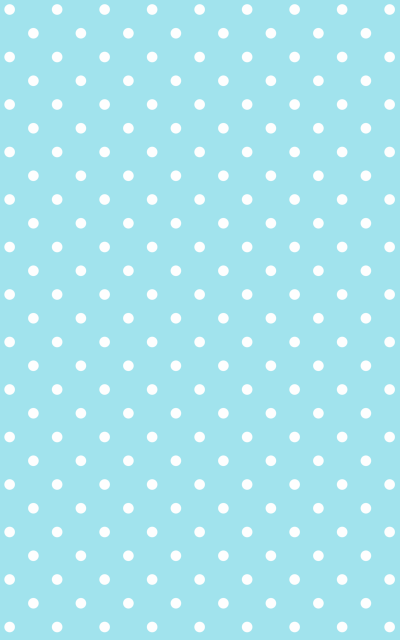
Reproduce this pattern procedurally as a Shadertoy shader.

```glsl
// Small white polka dots on a flat pale aqua ground.
// Two square lattices, offset by half a pitch, form the staggered rows;
// each pixel is shaded by its distance to the nearest dot centre.

// Distance to the nearest point of the unit lattice.
float latticeDistance(vec2 p) {
    return length(fract(p + 0.5) - 0.5);
}

void mainImage(out vec4 fragColor, in vec2 fragCoord) {
    // Canvas widths, measured from the lower left dot, then scaled to pitches
    float pitch = 0.11875;
    vec2 p = (fragCoord / iResolution.x - vec2(0.0241, 0.0325)) / pitch;

    // Main rows and the half-step rows between them
    float centreDistance = min(latticeDistance(p), latticeDistance(p - 0.5));
    float dotDistance = centreDistance * pitch - 0.0132;

    // Edge softened over about one pixel
    float pixel = 1.0 / iResolution.x;
    float dotMask = 1.0 - smoothstep(-0.7 * pixel, 0.7 * pixel, dotDistance);

    vec3 aqua = vec3(0.63, 0.89, 0.93);
    vec3 white = vec3(0.995);
    fragColor = vec4(mix(aqua, white, dotMask), 1.0);
}
```
